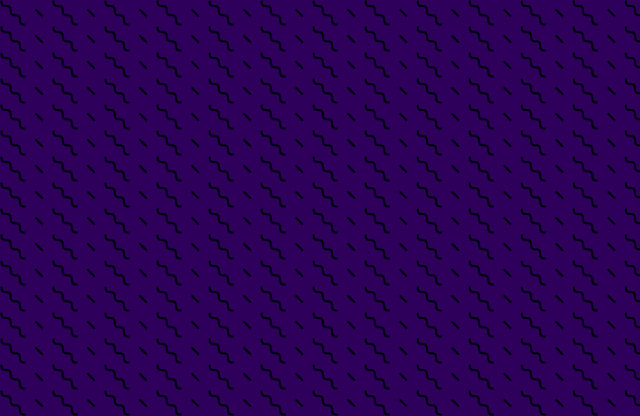
Give the GLSL for this pattern, as a Shadertoy shader.

```glsl
// Diagonal squiggles alternating with short dashes on deep violet.
#define GRID vec2(24.6, 16.0)   // square cells across and down
#define STROKE_HALF 0.041       // half line width, in cells
#define WAVE_HALF 0.627         // half length of a squiggle
#define WAVE_AMP 0.07           // height of its bends
#define WAVE_TURNS 2.5          // periods along a squiggle
#define DASH_HALF 0.165         // half length of a dash
#define GROUND vec3(0.18, 0.0, 0.36)
#define INK vec3(0.0, 0.0, 0.055)

const float TAU = 6.2831853;
const int STEPS = 30;

float segmentDistance(vec2 p, vec2 a, vec2 b) {
    vec2 pa = p - a, ba = b - a;
    return length(pa - ba * clamp(dot(pa, ba) / dot(ba, ba), 0.0, 1.0));
}

// Point on the squiggle, t from 0 to 1
vec2 wavePoint(float t) {
    return vec2((2.0 * t - 1.0) * WAVE_HALF, WAVE_AMP * sin(TAU * WAVE_TURNS * t));
}

float waveDistance(vec2 p) {
    float nearest = 1e3;
    vec2 previous = wavePoint(0.0);
    for (int i = 1; i <= STEPS; i++) {
        vec2 current = wavePoint(float(i) / float(STEPS));
        nearest = min(nearest, segmentDistance(p, previous, current));
        previous = current;
    }
    return nearest;
}

void mainImage(out vec4 fragColor, in vec2 fragCoord) {
    // Square cells counted from the top left, y pointing down
    vec2 uv = fragCoord / iResolution.xy;
    vec2 grid = vec2(uv.x, 1.0 - uv.y) * GRID;
    vec2 local = fract(grid) - 0.5;

    // Axes along and across the falling diagonal
    vec2 diagonal = vec2(local.x + local.y, local.y - local.x) * sqrt(0.5);

    // Even columns hold squiggles, odd columns dashes
    bool isWave = mod(floor(grid.x), 2.0) < 0.5;
    float dist = isWave
        ? waveDistance(diagonal)
        : segmentDistance(diagonal, vec2(-DASH_HALF, 0.0), vec2(DASH_HALF, 0.0));

    // Smooth edge about one pixel wide
    float pixel = GRID.x / iResolution.x;
    float ink = 1.0 - smoothstep(-0.7 * pixel, 0.7 * pixel, dist - STROKE_HALF);
    fragColor = vec4(mix(GROUND, INK, ink), 1.0);
}
```
